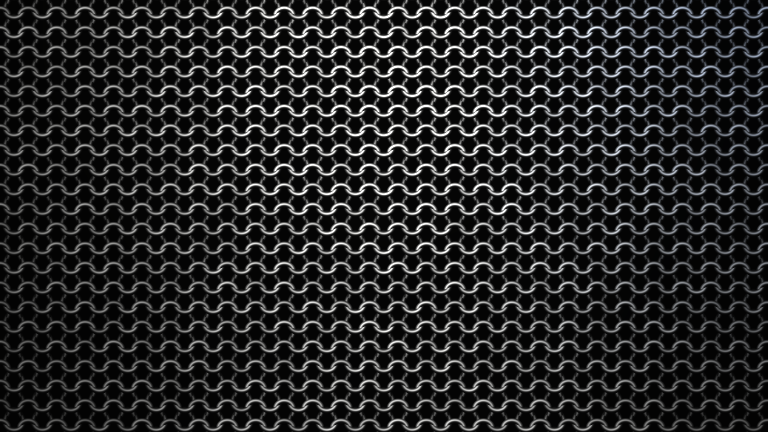
Reproduce this pattern procedurally as a Shadertoy shader.

```glsl
// Steel ring mesh: 27 links across and 22 rows down, lit from above centre.
// Upright and inverted rings interlock; each leans back from its front edge,
// so the front arcs join into wavy rows and the tapering sides show behind.

const float ROW = 0.69;    // row height, in link widths
const float WIRE = 0.086;  // wire radius

float hash(vec2 p) {
    vec3 q = fract(vec3(p.xyx) * 0.1031);
    q += dot(q, q.yzx + 33.33);
    return fract((q.x + q.y) * q.z);
}

// Signed distance to an ellipse outline in x, its outward normal in yz.
vec3 ellipse(vec2 p, vec2 radius) {
    vec2 q = p / radius;
    float len = max(length(q), 0.001);
    vec2 grad = q / (radius * len);
    float slope = max(length(grad), 0.001);
    return vec3((len - 1.0) / slope, grad / slope);
}

vec3 tubeNormal(vec3 curve) {
    float t = clamp(curve.x / WIRE, -1.0, 1.0);
    return vec3(curve.yz * t, sqrt(1.0 - t * t));
}

// Polished metal: dark body, soft diffuse light and a narrow glint.
float metal(vec3 n) {
    float diffuse = max(dot(n, normalize(vec3(-0.2, 0.5, 0.8))), 0.0);
    float glint = max(dot(n, normalize(vec3(-0.1, 0.2, 0.97))), 0.0);
    return 0.02 + 0.25 * diffuse * diffuse + 0.56 * pow(glint, 13.0);
}

float mesh(vec2 p, float blur) {
    float row = floor(p.y / ROW + 0.5);
    float shade = 0.008;
    float nearest = -9.0;

    for (int j = -1; j <= 1; j++) {
        for (int k = 0; k < 2; k++) {
            // Upright rings hang on troughs, inverted ones on crests.
            float side = k == 0 ? 1.0 : -1.0;
            float shift = 0.5 * float(k);
            vec2 id = vec2(floor(p.x - shift + 0.5), row + float(j));
            vec2 q = p - vec2(id.x + shift, id.y * ROW + side * 0.21);

            // Nearness runs from 1 at the front edge to -1 at the back.
            float front = clamp(-side * q.y / 0.38, -1.2, 1.2);
            vec3 ring = ellipse(q, vec2(0.32 * (1.0 + 0.22 * front), 0.38));
            float cover = 1.0 - smoothstep(-blur, blur, abs(ring.x) - WIRE);
            vec3 n = tubeNormal(ring);
            float depth = front + 0.3 * n.z;
            if (cover > 0.01 && depth > nearest) {
                float tone = mix(0.12, 1.1, smoothstep(-1.1, 0.6, front));
                tone *= 0.85 + 0.3 * hash(id + 40.0 * shift);
                shade = mix(shade, metal(n) * tone, cover);
                nearest = depth;
            }
        }
    }
    return shade;
}

void mainImage(out vec4 fragColor, in vec2 fragCoord) {
    vec2 uv = fragCoord / iResolution.xy;
    float blur = 0.35 * 27.0 / iResolution.x;

    // Average nine samples to keep the thin glints smooth.
    float shade = 0.0;
    for (int i = 0; i < 9; i++) {
        vec2 jitter = (vec2(i % 3, i / 3) - 1.0) / 3.0;
        vec2 s = (fragCoord + jitter) / iResolution.xy;
        vec2 p = vec2(s.x * 27.0 + 0.5, (s.y * 22.0 - 0.33) * ROW);
        shade += mesh(p, blur) / 9.0;
    }

    // Broad central light, fading to the sides and the lower corners.
    float beam = exp(-pow((uv.x - 0.52) * 2.9, 2.0));
    float light = mix(0.5, 1.35, beam) * mix(0.7, 1.12, smoothstep(0.0, 0.9, uv.y));
    vec3 tint = mix(vec3(1.0, 1.0, 0.99), vec3(0.9, 0.98, 1.12),
                    smoothstep(0.55, 1.0, uv.x) * uv.y);
    fragColor = vec4(shade * light * tint + 0.008, 1.0);
}
```
